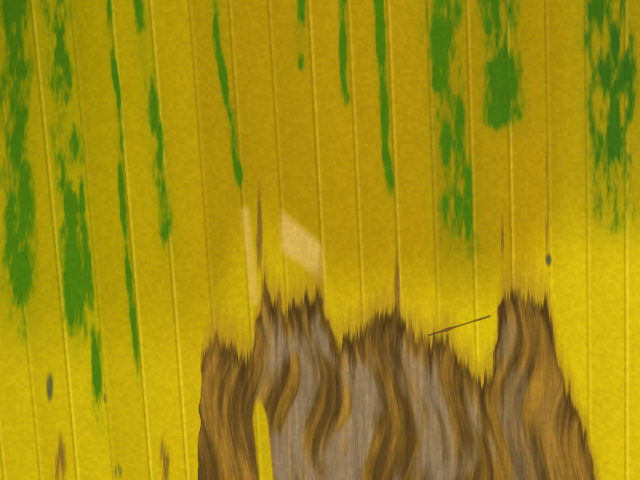
Write a WebGL 2 fragment shader that draws this texture.

```glsl
#version 300 es
precision highp float;
uniform vec2 u_resolution;
out vec4 fragColor;

#define TOP 0.75
#define RIB_SPACING 0.0619
#define RIB_OFFSET 0.785
#define LEAN 0.11
#define SHADE vec3(0.70, 0.565, 0.045)
#define LEFT_YELLOW vec3(0.71, 0.62, 0.03)
#define SUNLIT vec3(0.85, 0.74, 0.06)
#define GREEN vec3(0.24, 0.46, 0.06)
#define BROWN vec3(0.50, 0.37, 0.16)
#define OCHRE vec3(0.62, 0.46, 0.16)
#define GREY vec3(0.59, 0.50, 0.38)
#define PALE vec3(0.86, 0.71, 0.36)

// Chlorophyll streaks: top x, end x, end y, half width
const vec4 STREAKS[12] = vec4[12](
  vec4(.018, .035, .18, .035), vec4(.095, .165, .02, .012), vec4(.09, .125, .17, .032),
  vec4(.215, .268, .32, .016), vec4(.335, .376, .43, .010), vec4(.17, .222, .12, .008),
  vec4(.47, .475, .63, .010), vec4(.535, .54, .57, .010), vec4(.595, .607, .42, .011),
  vec4(.69, .72, .30, .040), vec4(.78, .785, .53, .045), vec4(.955, .965, .36, .055));

// Upper outline of the withered area
const vec2 WITHER[21] = vec2[21](
  vec2(.306, -.05), vec2(.316, .19), vec2(.34, .235), vec2(.39, .19), vec2(.398, .23),
  vec2(.414, .307), vec2(.449, .27), vec2(.5, .305), vec2(.521, .22), vec2(.56, .23),
  vec2(.595, .262), vec2(.618, .27), vec2(.64, .24), vec2(.71, .21), vec2(.745, .15),
  vec2(.768, .175), vec2(.785, .30), vec2(.853, .288), vec2(.872, .18), vec2(.912, .085),
  vec2(.945, -.05));

// Blemishes: centre, radii; the first four are grey, the rest brown
const vec4 MARKS[10] = vec4[10](
  vec4(.078, .145, .007, .028), vec4(.184, .014, .008, .014), vec4(.857, .344, .006, .012),
  vec4(.164, .128, .003, .01), vec4(.405, .39, .007, .085), vec4(.62, .30, .006, .065),
  vec4(.785, .36, .003, .07), vec4(.854, .43, .003, .1), vec4(.092, .03, .014, .05),
  vec4(.258, .03, .012, .05));

float hash(vec2 p) {
  vec3 q = fract(p.xyx * 0.1031);
  q += dot(q, q.yzx + 33.33);
  return fract((q.x + q.y) * q.z);
}

float noise(vec2 p) {
  vec2 i = floor(p), f = fract(p);
  f = f * f * (3.0 - 2.0 * f);
  return mix(mix(hash(i), hash(i + vec2(1, 0)), f.x),
             mix(hash(i + vec2(0, 1)), hash(i + vec2(1, 1)), f.x), f.y);
}

float fibres(vec2 p, vec2 scale) {
  return 0.55 * noise(p * scale) + 0.3 * noise(p * scale * 2.3 + 17.0) + 0.15 * noise(p * scale * 5.1 + 41.0);
}

float greenAmount(vec2 p) {
  float cover = 0.0;
  for (int i = 0; i < 12; i++) {
    vec4 s = STREAKS[i];
    float t = (TOP - p.y) / (TOP - s.z);
    float dx = (p.x - mix(s.x, s.y, t) - 0.008 * (noise(vec2(p.y * 9.0, i)) - 0.5)) / s.w;
    cover = max(cover, exp(-dx * dx) * (1.0 - smoothstep(0.82, 1.05, t)));
  }
  float patches = fibres(p, vec2(75.0, 19.0));
  return smoothstep(0.36, 0.86, cover * (0.08 + 1.25 * patches)) + 0.18 * cover;
}

float witherTop(float x) {
  float top = -0.2;
  for (int i = 0; i < 20; i++) {
    vec2 a = WITHER[i], b = WITHER[i + 1];
    if (x >= a.x && x < b.x) top = mix(a.y, b.y, (x - a.x) / (b.x - a.x));
  }
  return top;
}

float segment(vec2 p, vec2 a, vec2 b) {
  vec2 d = b - a;
  return length(p - a - d * clamp(dot(p - a, d) / dot(d, d), 0.0, 1.0));
}

void main() {
  vec2 p = gl_FragCoord.xy / u_resolution * vec2(1.0, TOP);
  float fine = fibres(p, vec2(190.0, 14.0));
  float grain = fibres(p, vec2(180.0));

  // Yellow blade with a soft sunlit lower zone
  float edge = 0.24 + 0.17 * smoothstep(.3, .4, p.x) - 0.1 * smoothstep(.4, .55, p.x) + 0.1 * smoothstep(.78, .9, p.x);
  float sun = 1.0 - smoothstep(edge - 0.09, edge + 0.07, p.y);
  vec3 col = mix(LEFT_YELLOW, SHADE, smoothstep(.15, .4, p.x));
  col = mix(col, SUNLIT, sun * mix(0.6, 1.0, smoothstep(.3, .7, p.x)));
  col = mix(col, SUNLIT, 0.4 * smoothstep(.84, .9, p.x));

  // Long leaning ribs
  float s = (p.x - (TOP - p.y) * LEAN * (1.0 - p.x)) / RIB_SPACING - RIB_OFFSET;
  float across = fract(s), strip = hash(vec2(floor(s) + 20.0, 3.0));
  col *= 0.95 + 0.06 * strip + 0.04 * across;
  col += 0.07 * exp(-pow((across - 0.04) / 0.035, 2.0)) * (0.4 + strip);
  col *= 1.0 - 0.12 * exp(-pow((across - 0.97) / 0.03, 2.0));

  // Mottled green
  vec3 green = mix(GREEN, vec3(.14, .40, .13), smoothstep(.65, 1.0, p.x) * fine);
  col = mix(col, green, 0.88 * min(greenAmount(p), 1.0));

  // Pale slanted highlight and lit rib
  float slide = p.x - 0.44;
  float glow = smoothstep(.434, .444, p.x) * (1.0 - smoothstep(.495, .512, p.x));
  glow *= smoothstep(.345, .37, p.y + 0.7 * slide) * (1.0 - smoothstep(.41, .43, p.y + 0.82 * slide));
  col = mix(col, PALE, glow * (0.75 + 0.25 * fine));
  float litRib = segment(p, vec2(.383, .42), vec2(.398, .28));
  col = mix(col, PALE, 0.65 * (1.0 - smoothstep(.002, .011, litRib)));

  // Scattered blemishes
  for (int i = 0; i < 10; i++) {
    vec4 m = MARKS[i];
    float r = length((p - m.xy) / m.zw);
    float mask = (1.0 - smoothstep(0.35, 1.1, r)) * smoothstep(.25, .6, fine);
    col = mix(col, i < 4 ? vec3(.32, .33, .25) : BROWN, 0.85 * mask);
  }

  // Withered area with frayed outline
  float depth = witherTop(p.x + 0.005 * (noise(p * 45.0) - 0.5)) - p.y + 0.055 * (fine - 0.5);
  float opening = 0.008 * smoothstep(.14, .09, p.y) + 0.003;
  float sliver = abs(p.x - 0.413 + 0.10 * (p.y - 0.03)) - opening;
  float hole = (1.0 - smoothstep(-.002, .003, sliver)) * (1.0 - smoothstep(.11, .14, p.y));
  float dry = smoothstep(-0.008, 0.018, depth) * (1.0 - hole);
  col = mix(col, OCHRE, 0.6 * smoothstep(-0.06, 0.01, depth) * (1.0 - hole));
  float bend = 0.012 * sin(p.y * 26.0 + p.x * 14.0);
  vec2 q = p + vec2(bend, 0.0);
  float weave = fibres(q, vec2(85.0, 7.0));
  vec3 dead = mix(BROWN * 0.72, OCHRE, smoothstep(.22, .8, weave));
  float ash = smoothstep(.40, .68, fibres(q + 3.0, vec2(32.0, 8.0))) * smoothstep(.38, .44, p.x) * (1.0 - smoothstep(.72, .9, p.x));
  dead = mix(dead, GREY, 0.85 * ash * smoothstep(.02, .07, depth));
  dead *= 0.84 + 0.32 * fine;
  dead *= 1.0 - 0.22 * (1.0 - smoothstep(.0, .05, depth));
  col = mix(col, dead, dry);

  // Fine dark thread
  float thread = segment(p, vec2(.67, .226), vec2(.765, .256)) + 0.002 * (noise(p * 60.0) - 0.5);
  col = mix(col, BROWN * 0.8, 0.8 * (1.0 - smoothstep(.0007, .0026, thread)));

  // Surface grain and dim upper corners
  col *= 0.94 + 0.12 * grain;
  col *= 1.0 - 0.12 * smoothstep(.3, .75, p.y) * pow(abs(2.0 * p.x - 1.0), 2.0);
  fragColor = vec4(clamp(col, 0.0, 1.0), 1.0);
}
```
